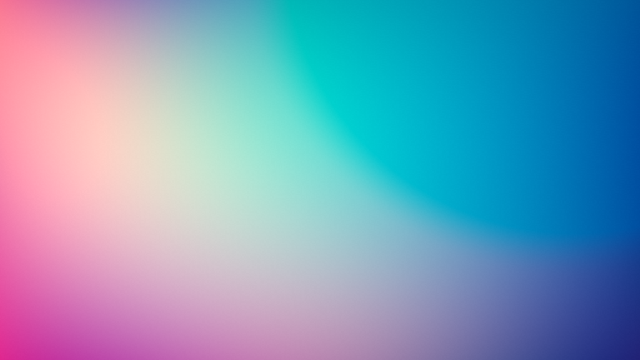
Give the GLSL for this background, as a WebGL 1 fragment shader.

```glsl
precision highp float;
// A soft blurred backdrop: a smooth colour mesh runs from pink through cream
// to violet and navy, and a large turquoise-to-blue disc overlaps its upper
// right. The disc is crisp inside its rim and fades outward as a glow.

uniform vec2 u_resolution;

const vec2 DISC_CENTER = vec2(1.597, 1.162);  // in units of canvas height
const float DISC_RADIUS = 0.81;
const float GLOW_WIDTH = 0.13;
const float GRAIN = 0.008;

float hash(vec2 p) {
  return fract(sin(dot(p, vec2(127.1, 311.7))) * 43758.5453);
}

// Quadratic curve through three colours at t = 0, 1, 2.
vec3 curve3(float t, vec3 a, vec3 b, vec3 c) {
  return a * (t - 1.0) * (t - 2.0) * 0.5
       - b * t * (t - 2.0)
       + c * t * (t - 1.0) * 0.5;
}

// Cubic curve through four colours at t = 0..3.
vec3 curve4(float t, vec3 a, vec3 b, vec3 c, vec3 d) {
  float t1 = t - 1.0, t2 = t - 2.0, t3 = t - 3.0;
  return (d * t * t1 * t2 - a * t1 * t2 * t3) / 6.0
       + (b * t * t2 * t3 - c * t * t1 * t3) / 2.0;
}

// Quartic curve through five colours at t = 0..4.
vec3 curve5(float t, vec3 a, vec3 b, vec3 c, vec3 d, vec3 e) {
  float t1 = t - 1.0, t2 = t - 2.0, t3 = t - 3.0, t4 = t - 4.0;
  return (a * t1 * t2 * t3 * t4 + e * t * t1 * t2 * t3) / 24.0
       - (b * t * t2 * t3 * t4 + d * t * t1 * t2 * t4) / 6.0
       + c * t * t1 * t3 * t4 / 4.0;
}

// Four horizontal colour curves blended from top to bottom.
vec3 meshColor(vec2 uv) {
  float x = uv.x * 4.0;
  vec3 top = curve5(x, vec3(0.97, 0.45, 0.57), vec3(0.53, 0.55, 0.72),
    vec3(0.15, 0.67, 0.73), vec3(0.0, 0.54, 0.70), vec3(0.0, 0.33, 0.60));
  vec3 upper = curve5(x, vec3(1.0, 0.58, 0.66), vec3(0.85, 0.86, 0.79),
    vec3(0.36, 0.86, 0.82), vec3(0.10, 0.66, 0.78), vec3(0.0, 0.32, 0.62));
  vec3 lower = curve5(x, vec3(0.93, 0.42, 0.66), vec3(0.88, 0.78, 0.80),
    vec3(0.66, 0.80, 0.81), vec3(0.38, 0.58, 0.75), vec3(0.08, 0.25, 0.56));
  vec3 bottom = curve5(x, vec3(0.88, 0.15, 0.56), vec3(0.75, 0.37, 0.69),
    vec3(0.72, 0.52, 0.69), vec3(0.39, 0.39, 0.61), vec3(0.13, 0.13, 0.46));
  return curve4((1.0 - uv.y) * 3.0, top, upper, lower, bottom);
}

// Turquoise on the left to deep blue on the right, dimmer along the top.
vec3 discColor(vec2 uv) {
  float x = (uv.x - 0.5) * 4.0;
  vec3 top = curve3(x, vec3(0.0, 0.70, 0.72), vec3(0.0, 0.55, 0.70),
    vec3(0.0, 0.33, 0.60));
  vec3 middle = curve3(x, vec3(0.0, 0.86, 0.82), vec3(0.0, 0.62, 0.78),
    vec3(0.0, 0.31, 0.63));
  float depth = clamp((1.0 - uv.y) / 0.46, 0.0, 1.0);
  return mix(top, middle, sin(depth * 1.5708));
}

// Full cover inside the rim, fading quadratically outside it.
float discCover(vec2 p, vec2 center, float radius, float glow) {
  float outside = max(length(p - center) - radius, 0.0);
  float fade = max(1.0 - outside / glow, 0.0);
  return fade * fade;
}

void main() {
  vec2 uv = gl_FragCoord.xy / u_resolution;
  vec2 p = gl_FragCoord.xy / u_resolution.y;

  float cover = discCover(p, DISC_CENTER, DISC_RADIUS, GLOW_WIDTH);
  vec3 color = mix(meshColor(uv), discColor(uv), cover);

  // Faint grain hides banding.
  color += (hash(floor(uv * vec2(512.0, 288.0))) - 0.5) * GRAIN;
  gl_FragColor = vec4(clamp(color, 0.0, 1.0), 1.0);
}
```
